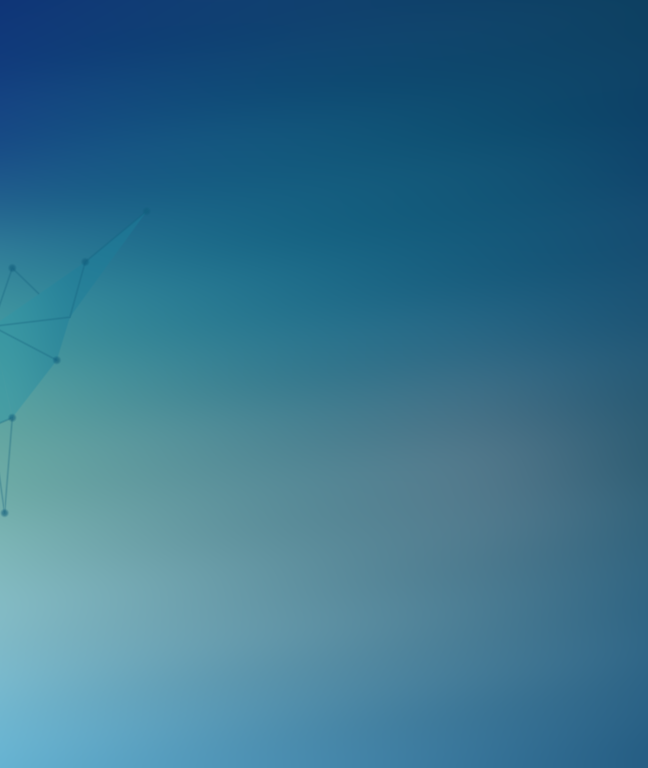
This background is drawn by a Shadertoy shader. Its source:

```glsl
#define FACET_OPACITY 0.50
#define LINE_OPACITY 0.32
#define NODE_OPACITY 0.55
#define LINE_WIDTH 0.0011
#define NODE_RADIUS 0.0052
#define HAZE_STRENGTH 0.065
#define RIPPLE 0.003

const vec3 FACET_TEAL = vec3(0.11, 0.49, 0.60);
const vec3 LINE_BLUE = vec3(0.06, 0.36, 0.48);
const vec3 HAZE_TINT = vec3(1.0, 0.35, 0.25);

// Colour ramps, bottom to top
const vec3 LEFT_RAMP[6] = vec3[6](
    vec3(0.40, 0.70, 0.82), vec3(0.51, 0.73, 0.77), vec3(0.41, 0.66, 0.64),
    vec3(0.24, 0.57, 0.62), vec3(0.10, 0.31, 0.53), vec3(0.06, 0.21, 0.47));
const vec3 MIDDLE_RAMP[6] = vec3[6](
    vec3(0.27, 0.53, 0.67), vec3(0.36, 0.56, 0.63), vec3(0.30, 0.51, 0.57),
    vec3(0.13, 0.43, 0.54), vec3(0.07, 0.34, 0.48), vec3(0.06, 0.25, 0.43));
const vec3 RIGHT_RAMP[6] = vec3[6](
    vec3(0.15, 0.37, 0.52), vec3(0.19, 0.40, 0.52), vec3(0.18, 0.37, 0.46),
    vec3(0.11, 0.33, 0.46), vec3(0.06, 0.27, 0.42), vec3(0.05, 0.25, 0.38));

// Wire mesh, in units of canvas height
const vec2 NODES[10] = vec2[10](
    vec2(0.191, 0.725), vec2(0.111, 0.659), vec2(0.016, 0.651),
    vec2(0.074, 0.531), vec2(0.016, 0.456), vec2(0.006, 0.332),
    vec2(-0.010, 0.575), vec2(0.091, 0.587), vec2(0.050, 0.618),
    vec2(-0.010, 0.445));
const ivec3 FACETS[5] = ivec3[5](ivec3(0, 1, 7), ivec3(1, 6, 7),
    ivec3(6, 7, 3), ivec3(6, 3, 4), ivec3(6, 4, 9));
const ivec2 EDGES[9] = ivec2[9](ivec2(2, 8), ivec2(2, 6), ivec2(6, 3),
    ivec2(4, 5), ivec2(4, 9), ivec2(0, 1), ivec2(1, 7), ivec2(6, 7),
    ivec2(5, 9));

// Smooth cubic through the ramp colours
vec3 sampleRamp(vec3 ramp[6], float height) {
    float position = clamp(height, 0.0, 0.9999) * 5.0;
    int i = int(position);
    float t = fract(position);
    vec3 a = ramp[max(i - 1, 0)], b = ramp[i];
    vec3 c = ramp[i + 1], d = ramp[min(i + 2, 5)];
    return b + 0.5 * t * (c - a + t * (2.0 * a - 5.0 * b + 4.0 * c - d
        + t * (3.0 * (b - c) + d - a)));
}

float cross2(vec2 a, vec2 b) { return a.x * b.y - a.y * b.x; }

float segmentDistance(vec2 p, vec2 a, vec2 b) {
    vec2 ab = b - a;
    return length(p - a - ab * clamp(dot(p - a, ab) / dot(ab, ab), 0.0, 1.0));
}

float triangleDistance(vec2 p, vec2 a, vec2 b, vec2 c) {
    float winding = sign(cross2(b - a, c - a));
    vec3 sides = vec3(cross2(normalize(b - a), p - a),
        cross2(normalize(c - b), p - b), cross2(normalize(a - c), p - c));
    sides *= -winding;
    return max(sides.x, max(sides.y, sides.z));
}

vec3 backdrop(vec2 uv) {
    vec3 left = sampleRamp(LEFT_RAMP, uv.y);
    vec3 middle = sampleRamp(MIDDLE_RAMP, uv.y);
    vec3 right = sampleRamp(RIGHT_RAMP, uv.y);
    float x = uv.x;
    // Parabola across the three columns
    vec3 color = left * (1.0 - x) * (1.0 - 2.0 * x)
        + middle * 4.0 * x * (1.0 - x) + right * x * (2.0 * x - 1.0);
    // Warm haze on the right
    vec2 offset = (uv - vec2(0.75, 0.42)) / vec2(0.20, 0.15);
    color += HAZE_STRENGTH * HAZE_TINT * exp(-dot(offset, offset));
    // Layered sine ripple
    float wave = sin(uv.y * 31.0 + 4.0 * x) + 0.5 * sin(uv.y * 67.0 - 9.0 * x);
    return color + RIPPLE * wave;
}

void mainImage(out vec4 fragColor, in vec2 fragCoord) {
    vec2 uv = fragCoord / iResolution.xy;
    vec2 p = fragCoord / iResolution.y;
    float soft = 1.2 / iResolution.y;
    vec3 color = backdrop(uv);

    // Translucent facets, brighter towards the left
    for (int i = 0; i < 5; i++) {
        ivec3 f = FACETS[i];
        float d = triangleDistance(p, NODES[f.x], NODES[f.y], NODES[f.z]);
        float cover = 1.0 - smoothstep(-soft, soft, d);
        vec3 tint = FACET_TEAL + vec3(0.08, 0.10, 0.05)
            * (1.0 - smoothstep(0.0, 0.11, p.x));
        color = mix(color, tint, cover * FACET_OPACITY);
    }

    // Edges and nodes
    float edge = 1.0, node = 1.0;
    for (int i = 0; i < 9; i++)
        edge = min(edge, segmentDistance(p, NODES[EDGES[i].x], NODES[EDGES[i].y]));
    for (int i = 0; i < 6; i++)
        node = min(node, length(p - NODES[i]));
    float line = 1.0 - smoothstep(LINE_WIDTH - soft, LINE_WIDTH + soft, edge);
    float dot = 1.0 - smoothstep(NODE_RADIUS - 2.0 * soft, NODE_RADIUS + soft, node);
    color = mix(color, LINE_BLUE, line * LINE_OPACITY);
    color = mix(color, LINE_BLUE, dot * NODE_OPACITY);

    fragColor = vec4(clamp(color, 0.0, 1.0), 1.0);
}
```
